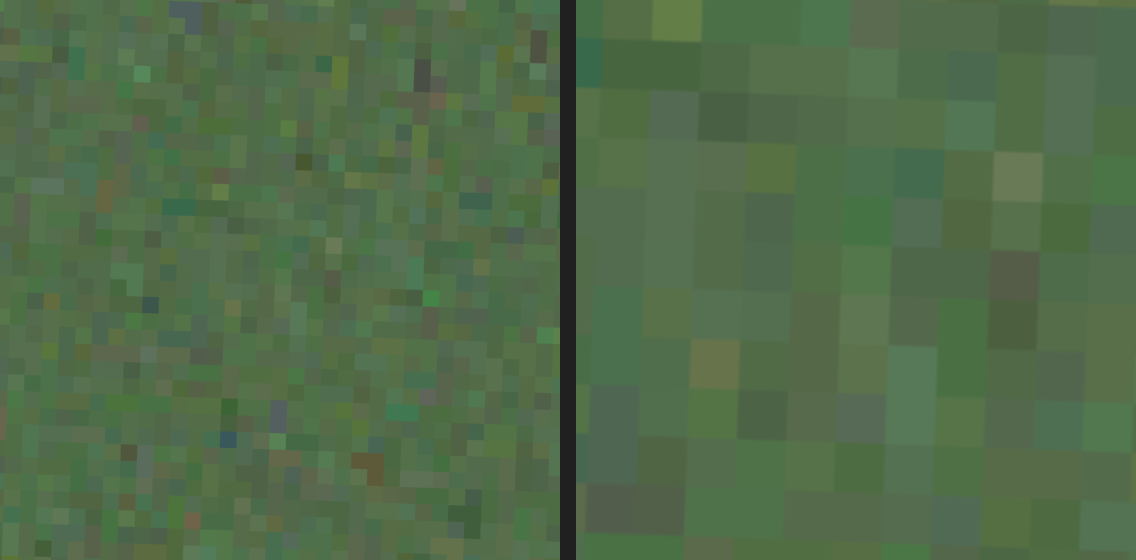
Left: the whole. Right: its middle third, enlarged.
Write a three.js fragment shader that draws this texture.

```glsl
varying vec2 vUv;

vec3 hash3(vec2 p) {
  vec3 q = fract(p.xyx * vec3(0.1031, 0.1030, 0.0973));
  q += dot(q, q.yxz + 33.33);
  return fract((q.xxy + q.yzz) * q.zyx);
}

float cornerSlope(vec2 corner, vec2 offset) {
  float angle = 6.2832 * hash3(corner).x;
  return dot(vec2(cos(angle), sin(angle)), offset);
}

float gradientNoise(vec2 p) {
  vec2 i = floor(p);
  vec2 f = p - i;
  vec2 u = f * f * f * (f * (f * 6.0 - 15.0) + 10.0);
  vec2 e = vec2(1.0, 0.0);
  return mix(mix(cornerSlope(i, f), cornerSlope(i + e, f - e), u.x),
             mix(cornerSlope(i + e.yx, f - e.yx), cornerSlope(i + 1.0, f - 1.0), u.x), u.y);
}

// Colour of one square: mossy green, drifting patches and independent grain
vec3 cellColor(vec2 cell) {
  // Some squares join the one above or beside them
  float join = hash3(cell + 523.0).y;
  vec2 source = cell + vec2(step(0.84, join), step(join, 0.22));

  vec2 p = source * 0.57;
  vec3 patches = vec3(gradientNoise(p + 17.3),
                      gradientNoise(p + 71.7),
                      gradientNoise(p + 131.1));
  vec3 grain = hash3(source + 211.0) + hash3(source + 307.0) - 1.0;
  vec3 light = hash3(source + 419.0);

  // A few squares stand out, most stay near the base green
  float strength = 0.5 + 1.5 * light.z * light.z * light.z;
  vec3 mossGreen = vec3(0.32, 0.425, 0.29);
  return mossGreen + vec3(0.06, 0.055, 0.055) * patches
       + strength * (vec3(0.045, 0.042, 0.042) * grain
                     + 0.028 * (light.x + light.y - 1.0));
}

void main() {
  // Slightly tilted grid of squares
  float tilt = 0.035;
  mat2 turn = mat2(cos(tilt), sin(tilt), -sin(tilt), cos(tilt));
  vec2 p = turn * (vUv - 0.5) * 34.0 + 99.8;

  // Narrow blend across the borders between squares
  vec2 cell = floor(p);
  vec2 blend = smoothstep(0.45, 0.55, fract(p));
  vec2 e = vec2(1.0, 0.0);
  vec3 lower = mix(cellColor(cell), cellColor(cell + e), blend.x);
  vec3 upper = mix(cellColor(cell + e.yx), cellColor(cell + 1.0), blend.x);

  gl_FragColor = vec4(mix(lower, upper, blend.y), 1.0);
}
```
